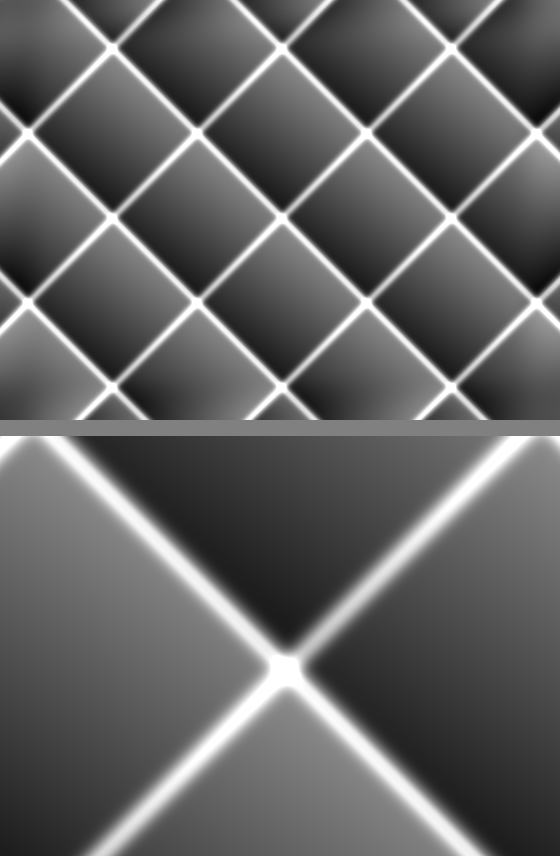
Top, the full canvas; bottom, a detail of the centre.
Reproduce this pattern procedurally as a WebGL 1 fragment shader.

```glsl
precision highp float;
// Draws a diagonal lattice of glowing white lines over softly shaded grey diamonds.

uniform vec2 u_resolution;

const float PERIOD = 0.40365;                      // diamond diagonal, in canvas heights
const vec2 NODE_OFFSET = vec2(0.0061, -0.0174);    // a crossing, relative to the centre
const float LINE_SIGMA = 0.0068;                   // softness of the lines
const float LINE_GAIN = 0.63;
const float SEAM_SOFTNESS = 0.026;                 // blend of neighbouring diamonds
const float BORDER_REACH = 0.12;                   // depth of the border shading
const float MID_GREY = 0.315;
const vec2 SLOPE = vec2(0.19, 0.25);               // shading across and up a diamond
const vec2 BORDER_SLOPE = vec2(0.17, 0.13);        // extra shading along the borders

// Lattice axes: x counts falling lines, y counts rising lines.
vec2 latticeCoords(vec2 p, float period) {
  return vec2(p.x + p.y, p.x - p.y) / period;
}

// Position inside a cell, -0.5 to 0.5, eased through zero at the cell walls.
vec2 softCell(vec2 lattice, float softness) {
  vec2 cell = fract(lattice) - 0.5;
  return cell * smoothstep(vec2(0.0), vec2(softness), 0.5 - abs(cell));
}

// Distance to the nearest line of each family, in canvas heights.
vec2 lineDistances(vec2 lattice, float period) {
  return (0.5 - abs(fract(lattice) - 0.5)) * period * 0.70711;
}

float glow(float distance, float sigma) {
  float d = distance / sigma;
  return exp(-0.5 * d * d);
}

// 0 at the left/right (x) and bottom/top (y) borders, 1 inside.
vec2 borderFade(vec2 p, vec2 size, float reach) {
  return smoothstep(vec2(0.0), vec2(reach), min(p, size - p));
}

// Diagonal gradient inside; it turns to run along the border near each edge.
float diamondShade(vec2 cell, vec2 inside) {
  vec2 local = vec2(cell.x + cell.y, cell.x - cell.y);
  vec2 slope = SLOPE * inside + BORDER_SLOPE * (1.0 - inside.yx);
  return clamp(MID_GREY + dot(local, slope), 0.0, 0.7);
}

void main() {
  vec2 p = gl_FragCoord.xy / u_resolution.y;
  vec2 size = vec2(u_resolution.x / u_resolution.y, 1.0);
  vec2 lattice = latticeCoords(p - 0.5 * size - NODE_OFFSET, PERIOD);

  // Shaded diamonds
  vec2 cell = softCell(lattice, SEAM_SOFTNESS);
  float grey = diamondShade(cell, borderFade(p, size, BORDER_REACH));

  // Glowing lines
  vec2 d = lineDistances(lattice, PERIOD);
  grey += LINE_GAIN * (glow(d.x, LINE_SIGMA) + glow(d.y, LINE_SIGMA));

  gl_FragColor = vec4(vec3(clamp(grey, 0.0, 1.0)), 1.0);
}
```
